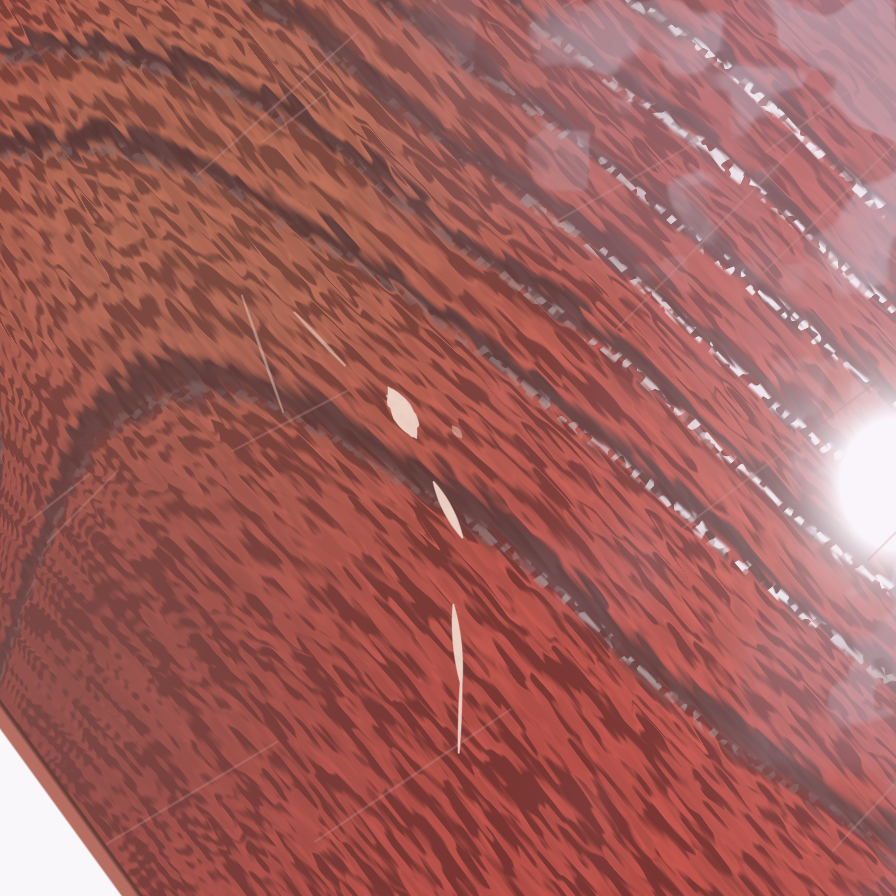
Reproduce this texture procedurally as a three.js fragment shader.

```glsl
varying vec2 vUv;

vec2 hash2(vec2 c) {
  return fract(sin(vec2(dot(c, vec2(127.1, 311.7)), dot(c, vec2(269.5, 183.3)))) * 43758.5);
}

// Smooth cellular noise: random cell values blended by distance
float cells(vec2 p) {
  vec2 base = floor(p);
  float sum = 0.0, total = 0.0;
  for (int j = -1; j <= 1; j++) {
    for (int i = -1; i <= 1; i++) {
      vec2 cell = base + vec2(float(i), float(j));
      vec2 gap = p - cell - 0.2 - 0.6 * hash2(cell);
      float weight = exp(-8.0 * dot(gap, gap));
      sum += weight * hash2(cell + 37.0).x;
      total += weight;
    }
  }
  return sum / total;
}

// Tapered segment, widest in the middle
float sliver(vec2 p, vec2 a, vec2 b, float width) {
  vec2 d = b - a;
  float h = clamp(dot(p - a, d) / dot(d, d), 0.0, 1.0);
  float edge = length(p - a - d * h) - width * 4.0 * h * (1.0 - h);
  return 1.0 - smoothstep(0.0, 0.002, edge);
}

// Growth ring level: flat at the left, falling to the right, arched at the lower left
float ringLevel(vec2 p) {
  float slope = 0.07 * log(1.0 + exp((p.x - 0.26) / 0.07));
  float arch = 0.38 * exp(-p.x / 0.1) * smoothstep(0.15, 0.6, p.y);
  float wobble = 0.007 * sin(9.0 * p.x + 5.0 * p.y) + 0.004 * sin(27.0 * p.x - 13.0 * p.y);
  return p.y - 0.8 * slope - arch + wobble;
}

void main() {
  vec2 p = vec2(vUv.x, 1.0 - vUv.y);
  float level = ringLevel(p);

  // Pore strokes run diagonally across the rings
  vec2 along = vec2(dot(p, vec2(0.64, 0.77)), dot(p, vec2(-0.77, 0.64)));
  along.y += 0.008 * sin(7.0 * along.x + 2.0);
  float coarse = cells(along * vec2(19.0, 115.0));
  float fine = cells(along * vec2(26.0, 185.0) + 9.0);
  float cloud = cells(p * 7.0 + 3.0);
  float heart = smoothstep(0.36, 0.46, level);

  // Rings made ragged by the strokes
  float jagged = level + 0.026 * (coarse - 0.5);
  float ring = 0.5 + 0.5 * sin(jagged * 225.0 + 3.0 * sin(jagged * 29.0));
  float ink = mix(0.36, 0.2, heart) * ring + 0.5 * fine + mix(0.25, 0.45, heart) * coarse;
  ink = smoothstep(0.47, 0.75, ink + 0.12 * (cloud - 0.5));

  // Broad dark bands, each with a line of open pores below
  float band = 0.0, pores = 0.0;
  for (int i = 0; i < 7; i++) {
    float center = i == 0 ? 0.36 : 0.265 - 0.105 * float(i);
    float width = i == 0 ? 0.03 : 0.019;
    float off = jagged - center;
    band = max(band, 1.0 - smoothstep(width * 0.3, width, abs(off)));
    float poreOff = level + 0.01 * (fine - 0.5) - center - width * 0.6;
    pores = max(pores, 1.0 - smoothstep(0.002, 0.009, abs(poreOff)));
  }
  pores *= smoothstep(0.35, 0.65, cells(along.yx * vec2(90.0, 140.0)));

  // Wood tones: warm at the upper left, redder elsewhere
  float warm = exp(-7.0 * dot(p - vec2(0.24, 0.2), p - vec2(0.24, 0.2)));
  vec3 wood = mix(vec3(0.75, 0.32, 0.29), vec3(0.71, 0.42, 0.34), clamp(warm * 1.2, 0.0, 1.0));
  wood *= 0.92 + 0.16 * fine;
  vec3 inkTone = mix(vec3(0.45, 0.19, 0.18), vec3(0.47, 0.28, 0.24), warm);
  vec3 color = mix(wood, inkTone, ink * 0.92);
  color = mix(color, vec3(0.35, 0.23, 0.23) + 0.08 * (fine - 0.5), band * 0.85);

  // Dull shade at the lower left, soft glare at the upper right
  float dull = exp(-9.0 * dot(p - vec2(0.04, 0.78), p - vec2(0.04, 0.78)));
  color = mix(color, vec3(0.48, 0.32, 0.31), 0.6 * dull);
  float glare = smoothstep(0.2, 1.15, p.x - 0.45 * p.y + 0.25 * (cloud - 0.5));
  color = mix(color, vec3(0.74, 0.6, 0.67), 0.68 * glare);
  float smudge = smoothstep(0.55, 0.8, cells(p * 15.0) + 0.3 * (cells(p * 38.0) - 0.5));
  color = mix(color, vec3(0.8, 0.72, 0.78), 0.45 * smudge * smoothstep(0.2, 0.7, glare));

  // Pores glint white toward the window reflection
  float glint = smoothstep(0.42, 0.85, p.x) * smoothstep(0.9, 0.65, p.y);
  color = mix(color, mix(vec3(0.55, 0.44, 0.44), vec3(0.95, 0.92, 0.95), glint),
              pores * (0.45 + 0.5 * glint));
  vec2 lamp = (p - vec2(1.0, 0.54)) * vec2(1.0, 0.85);
  float shine = exp(-190.0 * dot(lamp, lamp)) * 1.5 + 0.3 * exp(-18.0 * dot(lamp, lamp));
  color = mix(color, vec3(0.98, 0.96, 0.98), clamp(shine, 0.0, 1.0));

  // Faint hairline scratches
  for (int i = 0; i < 16; i++) {
    vec2 start = hash2(vec2(float(i), 5.0));
    vec2 shape = hash2(vec2(float(i), 11.0));
    vec2 reach = vec2(0.8, -0.4 - 0.5 * shape.x) * (0.06 + 0.22 * shape.y);
    color = mix(color, vec3(0.8, 0.6, 0.58), 0.3 * sliver(p, start, start + reach, 0.0004));
  }

  // Chips and gouges
  float rough = 0.004 * (cells(p * 130.0) - 0.5);
  float chip = sliver(p + rough, vec2(0.433, 0.432), vec2(0.466, 0.49), 0.011);
  chip = max(chip, sliver(p, vec2(0.484, 0.538), vec2(0.516, 0.6), 0.0045));
  chip = max(chip, sliver(p, vec2(0.506, 0.675), vec2(0.515, 0.765), 0.004));
  chip = max(chip, sliver(p, vec2(0.515, 0.75), vec2(0.512, 0.84), 0.001));
  chip = max(chip, 0.6 * sliver(p + rough, vec2(0.33, 0.35), vec2(0.385, 0.408), 0.001));
  chip = max(chip, 0.5 * sliver(p, vec2(0.27, 0.33), vec2(0.316, 0.46), 0.0006));
  chip = max(chip, 0.5 * sliver(p, vec2(0.505, 0.476), vec2(0.515, 0.488), 0.003));
  color = mix(color, vec3(0.93, 0.82, 0.77) - 12.0 * abs(rough), chip);

  // Board edge and the white ground beyond it
  float rim = (p.y - 0.78 - 1.375 * p.x) / 1.7;
  vec3 side = mix(vec3(0.4, 0.24, 0.22), vec3(0.71, 0.43, 0.38), smoothstep(0.002, 0.007, rim));
  color = mix(color, side, smoothstep(-0.001, 0.001, rim));
  color = mix(color, vec3(0.98, 0.97, 0.98), smoothstep(0.018, 0.021, rim));

  gl_FragColor = vec4(color, 1.0);
}
```
